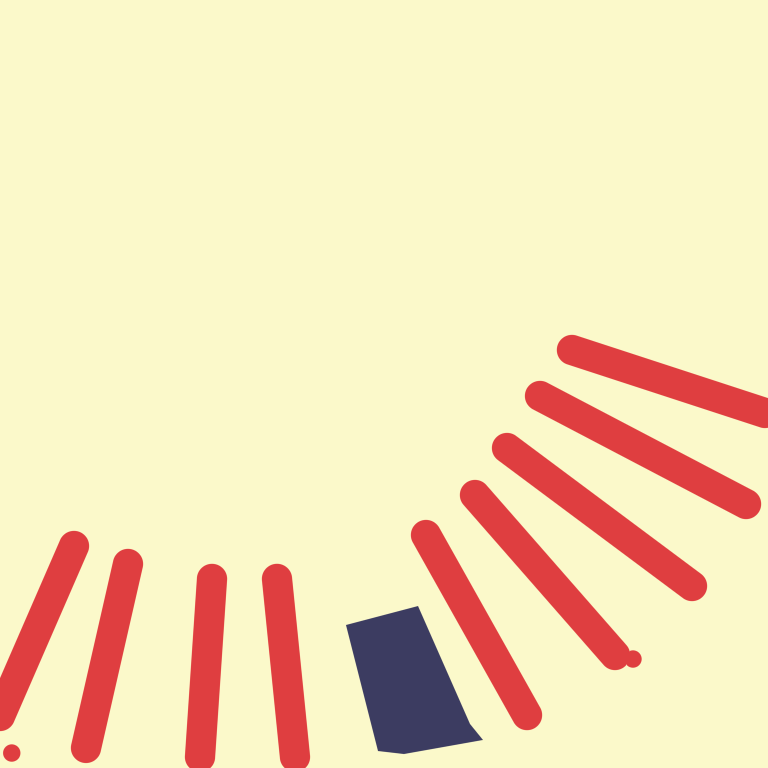
This background is drawn by a three.js fragment shader. Its source:

```glsl
// Fan of rounded red spokes around a hub, with one navy wedge and two dots, on cream.
varying vec2 vUv;

const vec3 CREAM = vec3(0.986, 0.977, 0.792);
const vec3 RED = vec3(0.876, 0.245, 0.250);
const vec3 NAVY = vec3(0.235, 0.235, 0.380);

const int SPOKES = 9;
const vec2 HUB = vec2(0.3125, 0.6875);
const float SPOKE_RADIUS = 0.0197;
const float DOT_RADIUS = 0.0113;
const vec2 DOT_LEFT = vec2(0.0153, 0.0195);
const vec2 DOT_RIGHT = vec2(0.8242, 0.1419);
const float SOFTNESS = 0.0009;

// Corners of the wedge, clockwise from the upper left
const vec2 TOP_LEFT = vec2(0.4505, 0.1862);
const vec2 TOP_RIGHT = vec2(0.5443, 0.2109);
const vec2 HEEL = vec2(0.6120, 0.0573);
const vec2 TOE = vec2(0.6289, 0.0365);
const vec2 BASE = vec2(0.5260, 0.0182);
const vec2 BASE_LEFT = vec2(0.4922, 0.0221);

// Unit vector at an angle in degrees, turning right from straight down
vec2 fromDown(float degreesRight) {
  float a = radians(degreesRight);
  return vec2(sin(a), -cos(a));
}

float capsule(vec2 p, vec2 start, vec2 along, float len, float radius) {
  vec2 q = p - start;
  return length(q - along * clamp(dot(q, along), 0.0, len)) - radius;
}

// Signed distance to the line a-b, positive on its left
float edge(vec2 p, vec2 a, vec2 b) {
  vec2 d = normalize(b - a);
  return dot(p - a, vec2(-d.y, d.x));
}

// The right side bends inward at the heel, so its two edges form a union
float wedge(vec2 p) {
  float top = edge(p, TOP_LEFT, TOP_RIGHT);
  float right = min(edge(p, TOP_RIGHT, HEEL), edge(p, HEEL, TOE));
  float bottom = max(edge(p, TOE, BASE), edge(p, BASE, BASE_LEFT));
  float left = edge(p, BASE_LEFT, TOP_LEFT);
  return max(max(top, right), max(bottom, left));
}

// Each spoke: angle about the hub, inner radius, heading, length
float fan(vec2 p) {
  vec4 spoke[SPOKES];
  spoke[0] = vec4(-28.48, 0.4533, -23.52, 0.2414);
  spoke[1] = vec4(-19.07, 0.4464, -12.86, 0.2457);
  spoke[2] = vec4(-4.72, 0.4429, -3.86, 0.2323);
  spoke[3] = vec4(6.23, 0.4440, 5.77, 0.2330);
  spoke[4] = vec4(32.23, 0.4541, 29.30, 0.2688);
  spoke[5] = vec4(42.66, 0.4515, 41.19, 0.2768);
  spoke[6] = vec4(52.08, 0.4407, 53.28, 0.3005);
  spoke[7] = vec4(62.53, 0.4403, 62.33, 0.3029);
  spoke[8] = vec4(71.67, 0.4554, 71.92, 0.2643);

  float d = 1.0;
  for (int i = 0; i < SPOKES; i++) {
    vec4 s = spoke[i];
    vec2 start = HUB + fromDown(s.x) * s.y;
    d = min(d, capsule(p, start, fromDown(s.z), s.w, SPOKE_RADIUS));
  }
  return d;
}

float coverage(float d) {
  return 1.0 - smoothstep(-SOFTNESS, SOFTNESS, d);
}

void main() {
  // Spokes and dots share one distance field
  float dots = min(length(vUv - DOT_LEFT), length(vUv - DOT_RIGHT)) - DOT_RADIUS;
  float redShapes = min(fan(vUv), dots);

  vec3 color = mix(CREAM, NAVY, coverage(wedge(vUv)));
  color = mix(color, RED, coverage(redShapes));
  gl_FragColor = vec4(color, 1.0);
}
```
